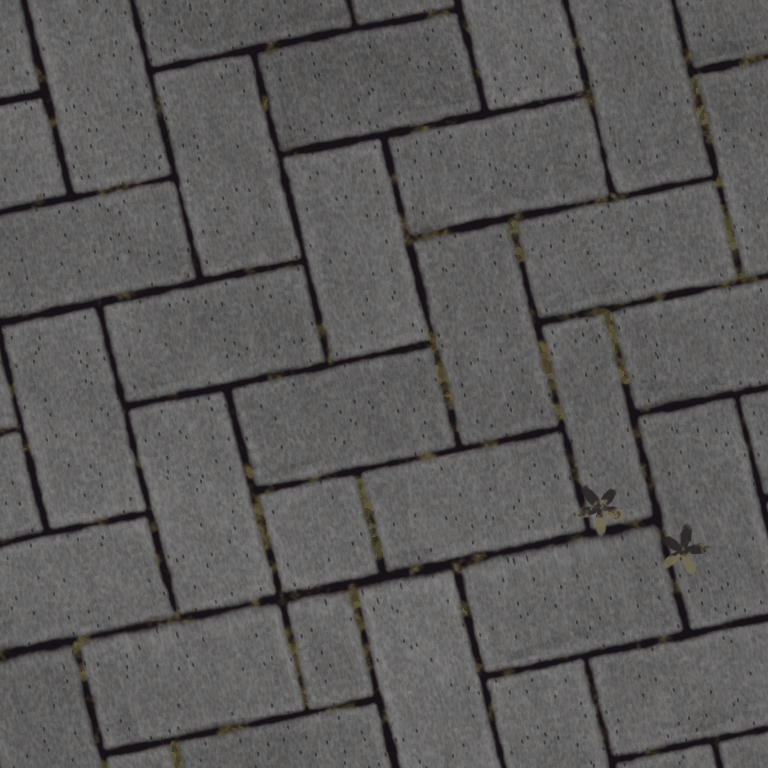
Reproduce this texture procedurally as a Shadertoy shader.

```glsl
const vec2 ORIGIN = vec2(0.329, 0.066);         // lattice corner, measured from top left
const vec2 ALONG = vec2(0.1341, -0.0273);       // one brick width across
const vec2 DOWN = vec2(0.0339, 0.1367);         // one brick width down
const float SLIP = 0.32;                        // sideways offset of the lower courses
const float SAG = 0.10;                         // extra gap above the lower courses
const float JOINT = 0.036;                      // half joint, in brick widths
const float CORNER = 0.035;
const float ROUGHNESS = 0.011;
const vec3 STONE = vec3(0.385, 0.381, 0.379);
const vec3 JOINT_DEEP = vec3(0.085, 0.065, 0.085);
const vec3 JOINT_RIM = vec3(0.20, 0.17, 0.18);
const vec3 MOSS = vec3(0.35, 0.32, 0.21);
const vec3 DRY_LEAF = vec3(0.45, 0.42, 0.32);
const vec2 WEED_START = vec2(0.781, 0.662);
const vec2 WEED_STEP = vec2(0.108, 0.055);

float hash(vec2 p) {
    p = fract(p * vec2(0.1031, 0.1137));
    p += dot(p, p.yx + 33.33);
    return fract((p.x + p.y) * p.x * 57.31);
}

// Layered sines, roughly -1 to 1
float waves(vec2 p) {
    float sum = 0.0, amp = 0.5;
    for (int i = 0; i < 5; i++) {
        p = mat2(0.8, 0.6, -0.6, 0.8) * p * 1.7 + 3.1;
        sum += amp * sin(p.x + 1.3 * sin(p.y));
        amp *= 0.65;
    }
    return sum;
}

// Cellular noise: distance to the nearest point, and its random value
vec2 cells(vec2 p) {
    vec2 base = floor(p), best = vec2(9.0, 0.0);
    for (int y = -1; y <= 1; y++)
    for (int x = -1; x <= 1; x++) {
        vec2 c = base + vec2(x, y);
        vec2 point = c + vec2(hash(c), hash(c + 71.7));
        float d = distance(p, point);
        if (d < best.x) best = vec2(d, hash(c + 19.3));
    }
    return best;
}

// Herringbone brick as (low corner, high corner); moves uv into its lattice
vec4 herringbone(inout vec2 uv) {
    float row = floor(uv.y);
    float cut = row < 3.0 ? 99.0 : row < 5.0 ? 2.0 : row < 6.0 ? -1.0 : -3.0;
    bool slipped = uv.x > cut + 1.0 - SLIP;
    if (slipped) uv.x += SLIP;
    vec2 cell = floor(uv);
    float k = floor(mod(cell.x - cell.y, 4.0) + 0.5);
    vec2 lo = cell;
    if (k == 1.0) lo.x -= 1.0;
    if (k == 2.0) lo.y -= 1.0;
    vec2 hi = lo + (k < 1.5 ? vec2(2.0, 1.0) : vec2(1.0, 2.0));
    // Cut bricks along the offset
    if (!slipped && cell.x == cut) hi.x -= SLIP;
    if (cell.x == -1.0 && (cell.y == 4.0 || cell.y == 5.0)) {
        lo.y = cell.y;
        hi.y = cell.y + 1.0;
    }
    return vec4(lo, hi);
}

void mainImage(out vec4 fragColor, in vec2 fragCoord) {
    vec2 p = fragCoord / iResolution.xy;
    p.y = 1.0 - p.y;
    vec2 uv = inverse(mat2(ALONG, DOWN)) * (p - ORIGIN);
    uv += 0.012 * vec2(waves(p * 3.0), waves(p * 3.0 + 9.0));
    uv.y -= SAG * smoothstep(4.95, 5.3, uv.y);

    // Signed distance to the rough rounded brick
    vec4 box = herringbone(uv);
    vec2 local = uv - 0.5 * (box.xy + box.zw);
    vec2 q = abs(local) - 0.5 * (box.zw - box.xy) + JOINT + CORNER;
    float d = length(max(q, 0.0)) + min(max(q.x, q.y), 0.0) - CORNER;
    d += ROUGHNESS * (waves(p * 45.0) + 0.8 * waves(p * 9.0));
    float id = hash(box.xy + 40.0);

    // Stone: stains, per-brick tone, streaked grain
    float tone = 0.022 * waves(p * 5.0) + 0.03 * (id - 0.5);
    tone += 0.016 * waves(uv * vec2(9.0, 3.0) + id * 30.0);
    tone += 0.07 * (cells(uv * vec2(32.0, 14.0)).x - 0.5);
    tone += 0.05 * (cells(p * 190.0).y - 0.5);
    tone += 0.025 * smoothstep(0.1, 0.8, p.y) - 0.01;
    float bottomSoot = smoothstep(0.15, 0.42, local.y) * smoothstep(0.1, 0.8, waves(uv * vec2(1.2, 8.0)));
    tone -= 0.05 * bottomSoot * step(1.5, box.z - box.x);
    tone += 0.025 * smoothstep(-0.13, -0.05, d) - 0.06 * smoothstep(-0.05, 0.0, d);
    vec3 color = STONE + tone;

    // Pits
    vec2 pit = cells(uv * vec2(11.0, 6.0) + 5.0);
    color *= 1.0 - 0.4 * step(0.72, pit.y) * smoothstep(0.17, 0.06, pit.x);

    // Joints, with moss mostly in the upright ones
    float soft = 0.012 + 6.0 / iResolution.y;
    float upright = smoothstep(-0.04, 0.03, q.x - q.y);
    float band = exp(-pow((p.x + p.y - 1.16) / 0.27, 2.0));
    float moss = smoothstep(0.15, 0.75, 0.6 * waves(p * 38.0) + band * (0.15 + 0.4 * upright) - 0.05);
    vec3 joint = mix(JOINT_RIM, JOINT_DEEP, smoothstep(-0.005, 0.025, d));
    joint = mix(joint, MOSS * (0.75 + 0.5 * cells(p * 130.0).y), 0.85 * moss);
    color = mix(color, joint, smoothstep(-soft, soft, d));

    // Weeds: dark leaves above, dry blades below
    for (int i = 0; i < 2; i++) {
        vec2 w = p - WEED_START - float(i) * WEED_STEP;
        float angle = atan(w.y, w.x);
        float reach = 0.021 + 0.013 * sin(angle * 5.0 + float(i) * 2.0) + 0.005 * waves(p * 60.0);
        float leaf = smoothstep(0.004, -0.004, length(w) - reach);
        float dry = smoothstep(-0.4, 0.5, waves(p * 70.0) + w.y * 60.0);
        color = mix(color, mix(JOINT_RIM * 0.8, DRY_LEAF, dry), 0.9 * leaf);
    }
    fragColor = vec4(clamp(color, 0.0, 1.0), 1.0);
}
```
